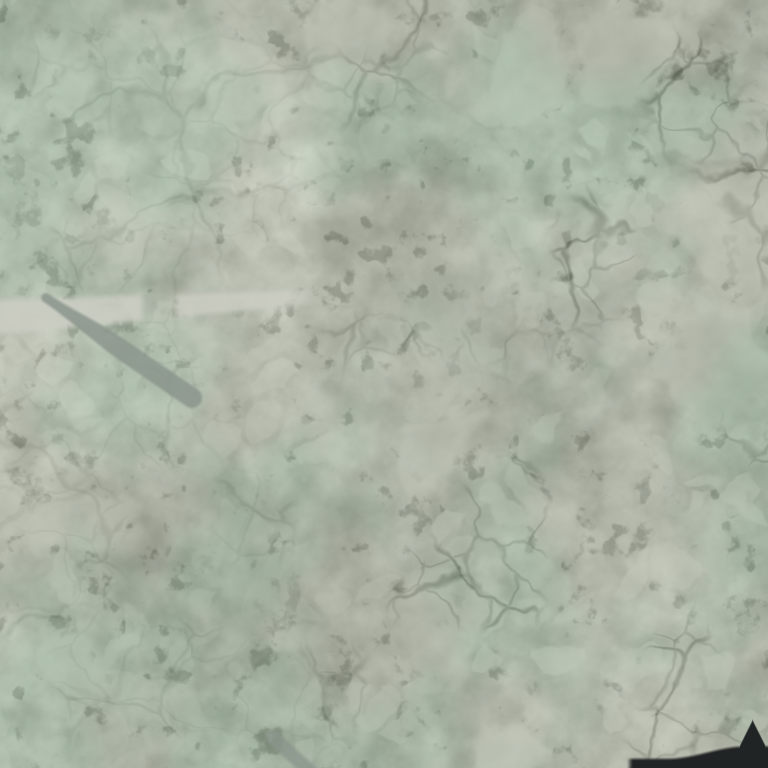
A WebGL 1 fragment shader for this texture:

```glsl
precision highp float;
// Polished pale green marble: warped noise mottling, Voronoi clasts and
// broken dark veins, under a soft window reflection with a bright streak.
// A grey stick reflection and a dark object at the corner complete it.
uniform vec2 u_resolution;

#define GREEN_STONE vec3(0.622, 0.682, 0.615)
#define GREY_STONE vec3(0.662, 0.682, 0.630)
#define STREAK_COLOR vec3(0.80, 0.805, 0.765)
#define STICK_COLOR vec3(0.545, 0.585, 0.550)
#define OBJECT_COLOR vec3(0.13, 0.14, 0.14)
#define CLOUD_CONTRAST 0.13
#define GRAIN_CONTRAST 0.17
#define CLAST_LIFT 0.040
#define VEIN_DEPTH 0.13
#define SPECK_DEPTH 0.11
#define GLOW_LIFT 0.050

float hash(vec2 p) {
  vec3 q = fract(vec3(p.xyx) * 0.1031);
  q += dot(q, q.yzx + 33.33);
  return fract((q.x + q.y) * q.z);
}

float noise(vec2 p) {
  vec2 i = floor(p), f = fract(p);
  f = f * f * (3.0 - 2.0 * f);
  return mix(mix(hash(i), hash(i + vec2(1, 0)), f.x),
             mix(hash(i + vec2(0, 1)), hash(i + vec2(1, 1)), f.x), f.y);
}

float fbm(vec2 p) {
  float sum = 0.0, amp = 0.5;
  for (int i = 0; i < 4; i++) {
    sum += amp * noise(p);
    p = mat2(1.6, 1.2, -1.2, 1.6) * p + 17.3;
    amp *= 0.5;
  }
  return sum / 0.9375;
}

// x: gap between the two nearest cell centres (0 on a border), y: cell id
vec2 voronoi(vec2 p) {
  vec2 cell = floor(p);
  float near = 9.0, next = 9.0, id = 0.0;
  for (int y = -1; y <= 1; y++)
  for (int x = -1; x <= 1; x++) {
    vec2 c = cell + vec2(x, y);
    float d = length(c + vec2(hash(c), hash(c + 57.0)) - p);
    if (d < near) { next = near; near = d; id = hash(c + 91.0); }
    else next = min(next, d);
  }
  return vec2(next - near, id);
}

float clasts(vec2 p, float rarity) {
  vec2 v = voronoi(p);
  return smoothstep(0.08, 0.28, v.x) * smoothstep(rarity, 1.0, v.y);
}

float veins(vec2 p, float width) {
  return 1.0 - smoothstep(0.0, width, voronoi(p).x);
}

float segment(vec2 p, vec2 a, vec2 b) {
  vec2 d = b - a;
  return length(p - a - d * clamp(dot(p - a, d) / dot(d, d), 0.0, 1.0));
}

// 1 between lo and hi, with soft ends
float band(float x, float lo, float hi, float soft) {
  return smoothstep(lo - soft, lo + soft, x) * (1.0 - smoothstep(hi - soft, hi + soft, x));
}

vec3 marble(vec2 p) {
  vec2 warp = vec2(fbm(p * 14.0), fbm(p * 14.0 + 40.0)) - 0.5;
  vec2 q = p + 0.07 * warp;
  float cloud = fbm(p * 4.0 + 5.0) - 0.5;
  float clast = max(clasts(q * 8.0, 0.55), 0.8 * clasts(q * 21.0 + 7.0, 0.4));
  float grain = (fbm(p * 30.0 + 3.0) - 0.5) * (1.0 - 0.65 * clast);
  float broken = smoothstep(0.50, 0.68, noise(p * 9.0 + 21.0));
  float side = mix(0.35, 1.0, smoothstep(0.35, 0.6, p.x));
  float vein = broken * side * max(veins(q * 5.5 + 2.0, 0.055), 0.6 * veins(q * 13.0, 0.10));
  float speck = smoothstep(0.62, 0.78, fbm(p * 42.0 + 60.0)) * (1.0 - clast);

  vec3 color = mix(GREEN_STONE, GREY_STONE, smoothstep(0.3, 0.7, fbm(p * 6.0 + 80.0)));
  color += 0.012 + CLOUD_CONTRAST * cloud + GRAIN_CONTRAST * grain + CLAST_LIFT * clast;
  return color - VEIN_DEPTH * vein - SPECK_DEPTH * speck;
}

vec3 reflections(vec3 color, vec2 p) {
  float pane = (1.0 - smoothstep(0.36, 0.46, p.x)) * band(p.y, 0.42, 0.98, 0.14);
  vec2 hot = (p - vec2(0.385, 0.82)) / vec2(0.07, 0.08);
  float rim = band(p.x, 0.36, 0.42, 0.025) * band(p.y, 0.64, 0.87, 0.04);
  color += GLOW_LIFT * (pane + 0.7 * exp(-dot(hot, hot)) + 0.4 * rim);

  float height = abs(p.y - 0.587 - 0.065 * p.x);
  float halfWidth = mix(0.022, 0.009, p.x / 0.42);
  float streak = 1.0 - smoothstep(halfWidth - 0.006, halfWidth + 0.006, height);
  streak *= 1.0 - smoothstep(0.37, 0.43, p.x);
  streak *= 1.0 - 0.85 * band(p.x, 0.185, 0.23, 0.006);
  color = mix(color, STREAK_COLOR, 0.85 * streak);

  float stick = segment(p, vec2(0.06, 0.612), vec2(0.25, 0.482));
  float thick = mix(0.006, 0.013, smoothstep(0.06, 0.16, p.x));
  return mix(color, STICK_COLOR, 0.85 * (1.0 - smoothstep(thick - 0.003, thick + 0.003, stick)));
}

void main() {
  vec2 p = gl_FragCoord.xy / u_resolution;
  vec3 color = reflections(marble(p), p);

  // grey smear at the lower edge, then the dark object with its spike
  float smear = segment(p, vec2(0.355, 0.04), vec2(0.41, -0.01));
  color = mix(color, STICK_COLOR, 0.8 * (1.0 - smoothstep(0.005, 0.013, smear)));
  float top = 0.012 + 0.016 * smoothstep(0.87, 0.97, p.x);
  top += 0.034 * max(0.0, 1.0 - abs(p.x - 0.98) / 0.017);
  float object = (1.0 - smoothstep(-0.003, 0.003, p.y - top)) * smoothstep(0.815, 0.825, p.x);
  gl_FragColor = vec4(mix(color, OBJECT_COLOR, object), 1.0);
}
```
